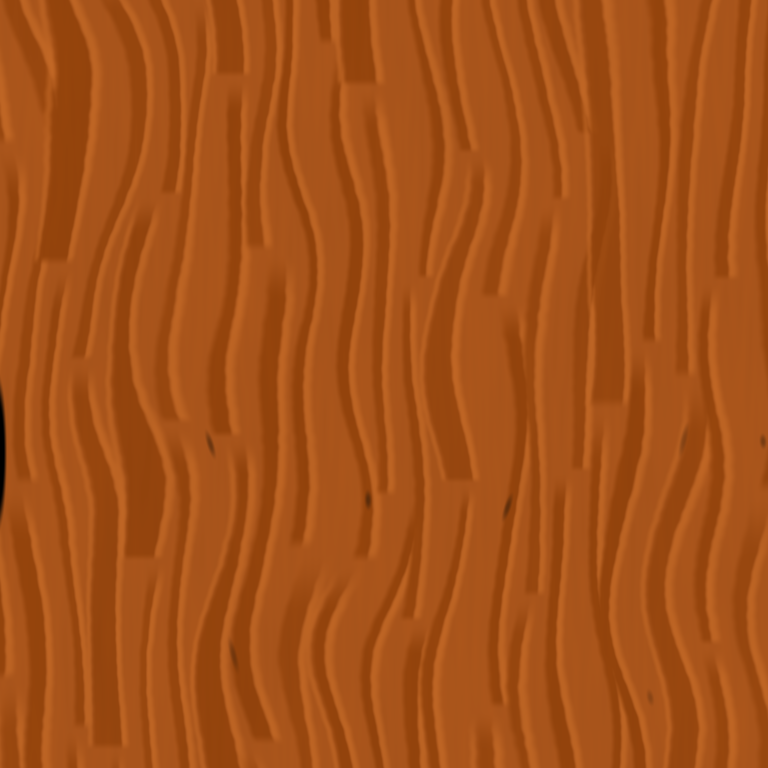
This texture is drawn by a WebGL 1 fragment shader. Its source:

```glsl
precision highp float;
// Stylised orange-brown bark: wavy vertical grooves with lit right-hand ridges.
uniform vec2 u_resolution;

float hash(vec2 p) {
  vec3 q = fract(vec3(p.xyx) * 0.1031);
  q += dot(q, q.yzx + 33.33);
  return fract((q.x + q.y) * q.z);
}

vec2 gradient(vec2 cell) {
  float angle = 6.2832 * hash(cell + 17.0);
  return vec2(cos(angle), sin(angle));
}

float gradientNoise(vec2 p) {
  vec2 i = floor(p), f = fract(p);
  vec2 u = f * f * f * (f * (f * 6.0 - 15.0) + 10.0);
  vec2 e = vec2(1.0, 0.0);
  float low = mix(dot(gradient(i), f), dot(gradient(i + e), f - e), u.x);
  float high = mix(dot(gradient(i + e.yx), f - e.yx), dot(gradient(i + 1.0), f - 1.0), u.x);
  return mix(low, high, u.y);
}

// Soft-edged band from a to b
float band(float x, float a, float b, float soft) {
  return smoothstep(a - soft, a + soft, x) * (1.0 - smoothstep(b - soft, b + soft, x));
}

// Paints one column of broken grooves over the wood
vec3 carveGroove(vec3 wood, float x, float y, float column) {
  vec3 grooveColor = vec3(0.575, 0.262, 0.045);
  vec3 ridgeColor = vec3(0.75, 0.40, 0.145);

  // Split the column into pieces, each with its own offset and sway
  float pieces = mix(1.1, 2.4, hash(vec2(column, 3.0)));
  float t = y * pieces + hash(vec2(column, 8.0));
  float along = fract(t);
  vec2 id = vec2(column, floor(t) + 20.0);
  float center = (column - 1.0) / 20.0 + (hash(id) - 0.5) * 0.024;
  center += 0.034 * gradientNoise(vec2(y * 3.2, dot(id, vec2(7.3, 3.1))));
  center += 0.0015 * gradientNoise(vec2(y * 70.0, column * 5.7));

  // Wide wedges open downward; ordinary grooves vary gently
  float wedge = step(0.84, hash(id + 40.0));
  float width = mix(0.009, 0.017, hash(id + 11.0));
  width *= 1.0 + 0.8 * gradientNoise(vec2(y * 4.0, column * 3.7));
  width += wedge * 0.026 * (1.0 - smoothstep(0.1, 0.85, along));
  float ends = smoothstep(0.0, 0.025, along) * (1.0 - smoothstep(0.9, 1.0, along));

  float d = x - center;
  float groove = smoothstep(-width - 0.006, -width + 0.003, d)
               * (1.0 - smoothstep(-0.002, 0.003, d));
  float ridge = smoothstep(-0.001, 0.004, d) * (1.0 - smoothstep(0.005, 0.015, d));
  float leftRidge = wedge * band(d, -width - 0.010, -width - 0.004, 0.003);

  wood = mix(wood, grooveColor, groove * ends * mix(0.75, 1.0, hash(id + 5.0)));
  return mix(wood, ridgeColor, max(ridge, 0.7 * leftRidge) * ends * 0.85);
}

void main() {
  vec2 uv = gl_FragCoord.xy / u_resolution;
  vec3 wood = vec3(0.66, 0.33, 0.105);

  // Neighbouring grooves bend together
  float x = uv.x + 0.075 * gradientNoise(uv * vec2(3.0, 3.4) + 4.0);
  for (int i = 0; i < 24; i++) {
    wood = carveGroove(wood, x, uv.y, float(i));
  }

  // Faint fibres and broad tonal drift
  wood *= 1.0 + 0.022 * gradientNoise(uv * vec2(110.0, 9.0))
              + 0.02 * gradientNoise(uv * vec2(9.0, 4.0) + 30.0);

  // A few small dark scars
  for (int i = 0; i < 7; i++) {
    float k = float(i);
    vec2 scar = vec2(hash(vec2(k, 61.0)), hash(vec2(k, 74.0)));
    vec2 p = uv - scar;
    p.x += p.y * (hash(vec2(k, 90.0)) - 0.5) * 0.7;
    p /= vec2(0.006, mix(0.012, 0.032, hash(vec2(k, 52.0))));
    float mark = 1.0 - smoothstep(0.1, 1.0, length(p));
    wood = mix(wood, vec3(0.30, 0.15, 0.04), mark * mix(0.3, 0.8, hash(vec2(k, 33.0))));
  }

  // Black notch on the left border
  float notch = length((uv - vec2(-0.004, 0.41)) / vec2(0.014, 0.11));
  wood *= smoothstep(0.6, 1.0, notch);

  gl_FragColor = vec4(wood, 1.0);
}
```
